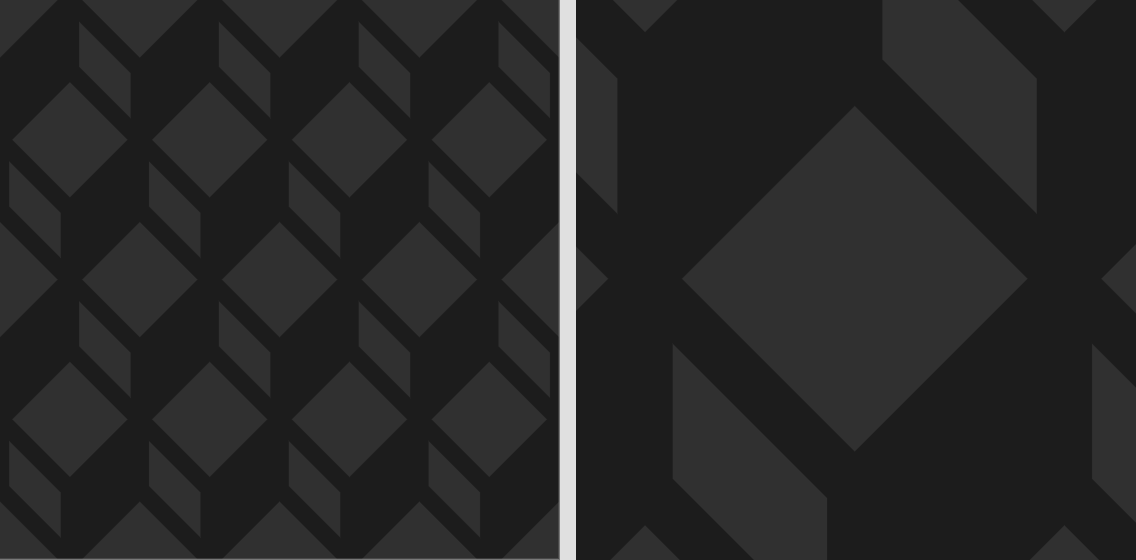
Left: the whole. Right: its middle third, enlarged.
This pattern is drawn by a Shadertoy shader. Its source:

```glsl
// Offset from the nearest point of a lattice whose odd rows shift by half a cell
vec2 staggeredCell(vec2 p) {
    float row = round(p.y);
    p.x -= 0.5 * mod(row, 2.0);
    return vec2(p.x - round(p.x), p.y - row);
}

float diamondDistance(vec2 p, float halfDiagonal) {
    return (abs(p.x) + abs(p.y) - halfDiagonal) * 0.7071;
}

// Upright sides, with the other two edges falling at 45 degrees
float slantDistance(vec2 p, float halfWidth, float halfHeight) {
    float sides = abs(p.x) - halfWidth;
    float slopes = (abs(p.y - p.x) - halfHeight) * 0.7071;
    return max(sides, slopes);
}

void mainImage(out vec4 fragColor, in vec2 fragCoord) {
    vec2 uv = fragCoord / iResolution.xy;

    // Four cells across and down, with y running downward from the top
    vec2 p = vec2(uv.x, 1.0 - uv.y) * 4.006;
    float soft = 4.006 * 0.75 / min(iResolution.x, iResolution.y);

    // Top face and lower left face of each block
    float topFace = diamondDistance(staggeredCell(p), 0.412);
    float sideFace = slantDistance(staggeredCell(p - vec2(-0.25, 0.5)), 0.184, 0.161);
    float faces = 1.0 - smoothstep(-soft, soft, min(topFace, sideFace));
    vec3 color = mix(vec3(0.11), vec3(0.19), faces);

    // Thin pale rim along the right and bottom
    float rimDistance = min(1.0 - uv.x, uv.y);
    float rim = 1.0 - smoothstep(0.0005, 0.004, rimDistance);
    color = mix(color, vec3(0.48), rim);

    fragColor = vec4(color, 1.0);
}
```
